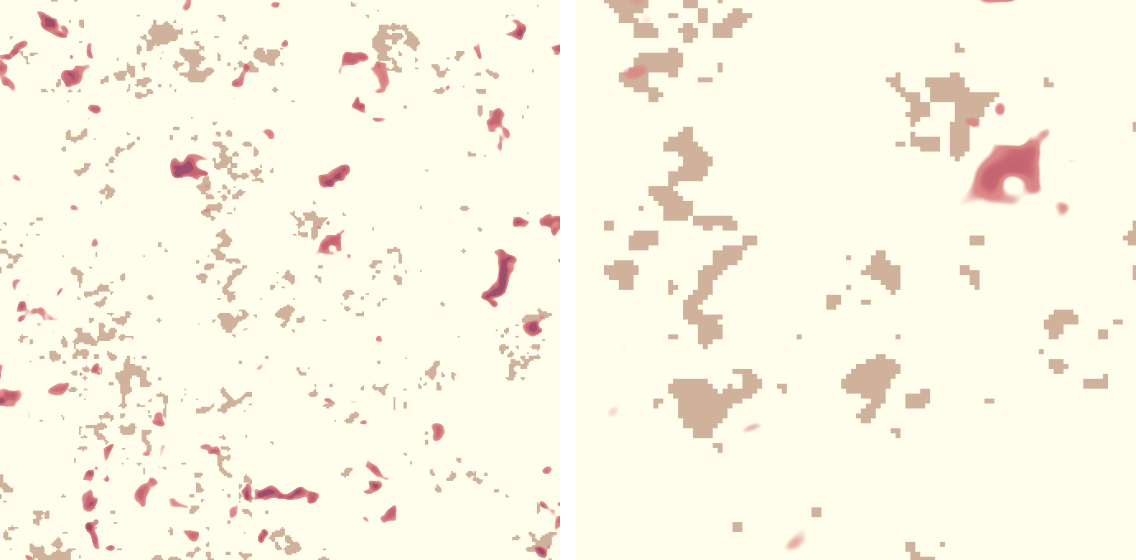
Left: the whole. Right: its middle third, enlarged.
Write a WebGL 2 fragment shader that draws this texture.

```glsl
#version 300 es
precision highp float;
// Cream ground with crumbly tan speckle clusters and small stained rose flecks.

uniform vec2 u_resolution;
out vec4 fragColor;

const vec3 CREAM = vec3(1.0, 0.995, 0.925);
const vec3 TAN = vec3(0.81, 0.695, 0.61);
const vec3 ROSE = vec3(0.86, 0.54, 0.53);
const vec3 CRIMSON = vec3(0.78, 0.40, 0.45);
const vec3 PLUM = vec3(0.60, 0.29, 0.43);

const float GRAIN_CELLS = 340.0;     // square grains across the canvas
const float CLUSTER_SCALE = 12.0;    // tan clusters across the canvas
const float CRUMB_SCALE = 105.0;     // finest tan crumbs
const float TAN_LEVEL = 0.662;       // higher means less tan
const float FLECK_SCALE = 29.0;      // rose flecks
const float FLECK_LEVEL = 0.695;     // higher means fewer flecks
const float WARP_SCALE = 24.0;
const float WARP_AMOUNT = 0.022;
const mat2 TURN = mat2(0.8, 0.6, -0.6, 0.8);

float hash(vec2 p) {
    return fract(sin(dot(p, vec2(127.1, 311.7))) * 43758.5453);
}

float valueNoise(vec2 p) {
    vec2 i = floor(p);
    vec2 f = fract(p);
    f = f * f * (3.0 - 2.0 * f);
    float low = mix(hash(i), hash(i + vec2(1.0, 0.0)), f.x);
    float high = mix(hash(i + vec2(0.0, 1.0)), hash(i + vec2(1.0, 1.0)), f.x);
    return mix(low, high, f.y);
}

// 1 where the grain cell is tan: broad clusters broken up by fine crumbs
float grainAt(vec2 cell) {
    vec2 p = (cell + 0.5) / GRAIN_CELLS;
    vec2 t = TURN * p;
    float density = 0.33 * valueNoise(t * CLUSTER_SCALE + 17.0)
                  + 0.20 * valueNoise(p * CLUSTER_SCALE * 2.3 + 41.0)
                  + 0.20 * valueNoise(t * CRUMB_SCALE * 0.6 + 73.0)
                  + 0.27 * valueNoise(p * CRUMB_SCALE + 9.0);
    return step(TAN_LEVEL, density);
}

// Blends the four nearest square grains over one pixel width
float tanCoverage(vec2 p, float pixel) {
    vec2 q = p * GRAIN_CELLS - 0.5;
    vec2 cell = floor(q);
    vec2 w = clamp((fract(q) - 0.5) / (pixel * GRAIN_CELLS) + 0.5, 0.0, 1.0);
    float low = mix(grainAt(cell), grainAt(cell + vec2(1.0, 0.0)), w.x);
    float high = mix(grainAt(cell + vec2(0.0, 1.0)), grainAt(cell + 1.0), w.x);
    return mix(low, high, w.y);
}

// Warped noise whose peaks form blobs, hooks and short filaments
float fleckField(vec2 p) {
    vec2 warp = vec2(valueNoise(p * WARP_SCALE + 5.0),
                     valueNoise(TURN * p * WARP_SCALE + 57.0)) - 0.5;
    vec2 q = p + WARP_AMOUNT * warp;
    return 0.35 * valueNoise(TURN * p * FLECK_SCALE * 0.42 + 31.0)
         + 0.42 * valueNoise(TURN * q * FLECK_SCALE + 83.0)
         + 0.18 * valueNoise(q * FLECK_SCALE * 2.5 + 23.0);
}

void main() {
    float side = min(u_resolution.x, u_resolution.y);
    vec2 p = gl_FragCoord.xy / side;

    vec3 color = mix(CREAM, TAN, tanCoverage(p, 1.0 / side));

    // Soft rose rim, deeper body, dark core
    float depth = fleckField(p) - FLECK_LEVEL;
    vec3 stain = mix(ROSE, CRIMSON, smoothstep(0.02, 0.06, depth));
    stain = mix(stain, PLUM, 0.9 * smoothstep(0.07, 0.10, depth));
    color = mix(color, stain, smoothstep(-0.012, 0.018, depth));

    fragColor = vec4(color, 1.0);
}
```
